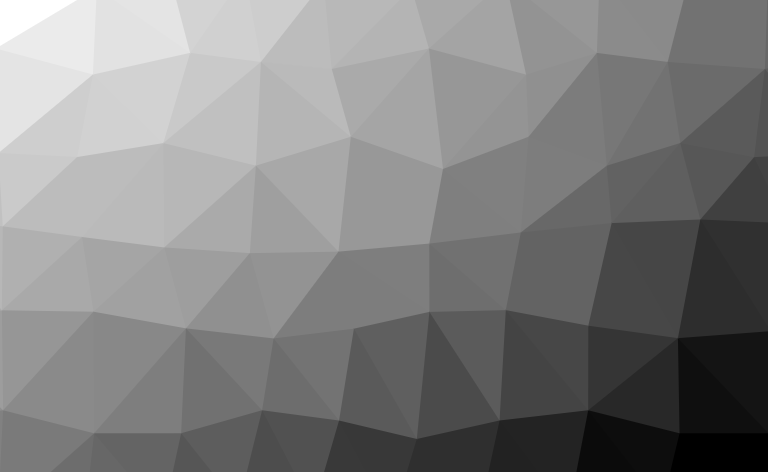
Write a Shadertoy shader that draws this background.

```glsl
// Low-poly backdrop: grey triangular facets fading from a white to a black corner.

// Mesh layout, in units of the canvas height, y pointing down
const float ASPECT = 1.634;
const float COLUMN_STEP = 0.1787;
const int ROWS = 7;

// Wave that bends each row of vertices: base, amplitude, frequency, phase
const vec4 ROW_HEIGHT[ROWS] = vec4[ROWS](
    vec4(-0.040, 0.015, 1.600,  0.000),
    vec4( 0.130, 0.029, 2.513, -1.215),
    vec4( 0.323, 0.035, 2.820,  0.040),
    vec4( 0.501, 0.036, 0.670, -0.640),
    vec4( 0.685, 0.032, 1.220, -2.100),
    vec4( 0.898, 0.032, 1.795, -1.120),
    vec4( 1.090, 0.020, 1.300,  0.500));
const vec4 ROW_SHIFT[ROWS] = vec4[ROWS](
    vec4( 0.004, 0.030, 0.800,  1.450),
    vec4( 0.019, 0.028, 1.571, -1.571),
    vec4( 0.019, 0.034, 0.700, -2.420),
    vec4( 0.028, 0.036, 0.450, -2.480),
    vec4( 0.023, 0.023, 0.850, -0.980),
    vec4( 0.009, 0.019, 0.850, -0.130),
    vec4(-0.030, 0.030, 0.700,  1.000));

// Tone
const float CORNER_TONE = 0.98;
const vec2 TONE_FALL = vec2(0.53, 0.50);
const float CENTRE_LIFT = 0.085;
const float CORNER_GLOW = 0.05;
const float GLOW_RADIUS = 0.25;
const float FACET_CONTRAST = 0.018;
const vec2 FACET_WAVE = vec2(23.0, 31.0);

float wave(vec4 w, float t) {
    return w.x + w.y * sin(w.z * t + w.w);
}

vec2 meshVertex(float column, int row) {
    return vec2(column * COLUMN_STEP + wave(ROW_SHIFT[row], column),
                wave(ROW_HEIGHT[row], column));
}

// Signed distance to the line a-b, positive on the inner side
float edgeDistance(vec2 p, vec2 a, vec2 b) {
    vec2 d = normalize(b - a);
    vec2 q = p - a;
    return d.x * q.y - d.y * q.x;
}

// Flat tone of a facet, taken at its middle
float facetTone(vec2 middle) {
    vec2 uv = clamp(middle / vec2(ASPECT, 1.0), 0.0, 1.0);
    vec2 bulge = 4.0 * uv * (1.0 - uv);
    float tone = CORNER_TONE - dot(uv, TONE_FALL) + CENTRE_LIFT * bulge.x * bulge.y;
    tone += CORNER_GLOW * (1.0 - smoothstep(0.0, GLOW_RADIUS, length(uv)));
    return clamp(tone + FACET_CONTRAST * sin(dot(middle, FACET_WAVE)), 0.0, 1.0);
}

// Returns (tone * coverage, coverage)
vec2 facet(vec2 p, vec2 a, vec2 b, vec2 c, float pixel) {
    float inside = min(edgeDistance(p, a, b),
                   min(edgeDistance(p, b, c), edgeDistance(p, c, a)));
    float coverage = clamp(inside / pixel + 0.5, 0.0, 1.0);
    return coverage * vec2(facetTone((a + b + c) / 3.0), 1.0);
}

void mainImage(out vec4 fragColor, in vec2 fragCoord) {
    vec2 uv = fragCoord / iResolution.xy;
    vec2 p = vec2(uv.x * ASPECT, 1.0 - uv.y);
    float pixel = 1.0 / iResolution.y;
    float nearColumn = floor(p.x / COLUMN_STEP);
    vec2 sum = vec2(0.0);

    // Split each nearby cell along its shorter diagonal
    for (int row = 0; row < ROWS - 1; row++) {
        for (int k = -1; k <= 1; k++) {
            float column = nearColumn + float(k);
            vec2 tl = meshVertex(column, row);
            vec2 tr = meshVertex(column + 1.0, row);
            vec2 bl = meshVertex(column, row + 1);
            vec2 br = meshVertex(column + 1.0, row + 1);
            if (distance(tl, br) < distance(tr, bl)) {
                sum += facet(p, tl, tr, br, pixel) + facet(p, tl, br, bl, pixel);
            } else {
                sum += facet(p, tl, tr, bl, pixel) + facet(p, tr, br, bl, pixel);
            }
        }
    }

    float tone = sum.y > 0.0 ? sum.x / sum.y : facetTone(p);
    fragColor = vec4(vec3(tone), 1.0);
}
```
